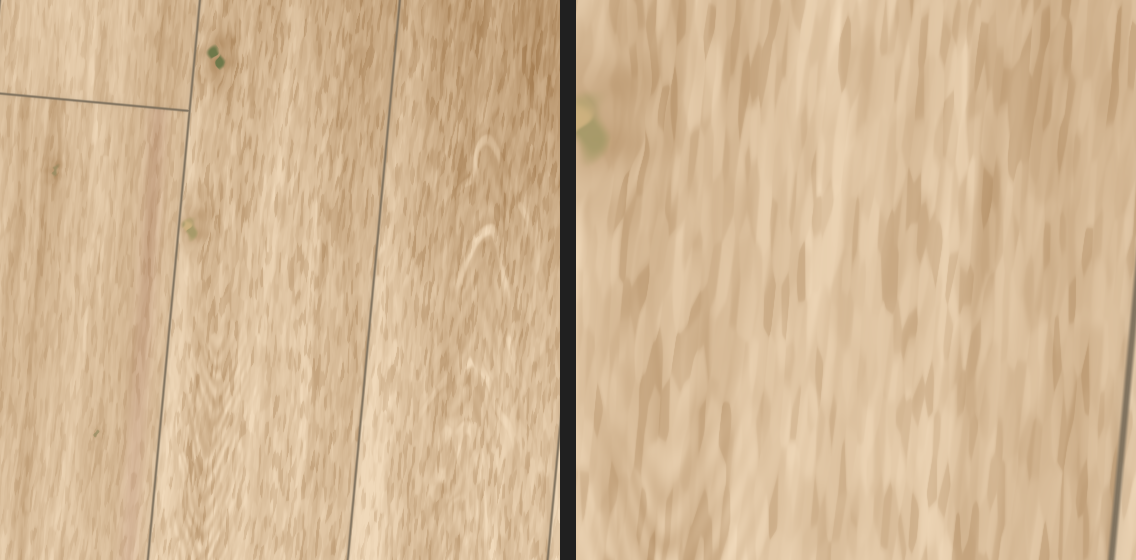
Left, the full canvas; right, a detail of the centre.
Write a Shadertoy shader that draws this texture.

```glsl
vec2 hash2(vec2 c) {
    return fract(sin(vec2(dot(c, vec2(127.1, 311.7)), dot(c, vec2(269.5, 183.3)))) * 43758.55);
}

// Cellular noise with blended cells, 0 to 1
float cells(vec2 p, float sharpness) {
    vec2 base = floor(p);
    float sum = 0.0, total = 0.0;
    for (int j = -1; j <= 1; j++)
    for (int i = -1; i <= 1; i++) {
        vec2 c = base + vec2(i, j);
        vec2 d = c + hash2(c) - p;
        float w = exp(-sharpness * dot(d, d));
        sum += w * hash2(c + 31.7).x;
        total += w;
    }
    return sum / total;
}

float band(float x, float centre, float width) {
    float d = (x - centre) / width;
    return exp(-d * d);
}

// Nested arches along rounded contours
float arches(vec2 p, float steepness, float rate) {
    float contour = p.y - steepness * sqrt(p.x * p.x + 0.0002);
    return sin(rate * contour + 1.3 * sin(p.y * 17.0));
}

void mainImage(out vec4 fragColor, in vec2 fragCoord) {
    vec2 uv = fragCoord / iResolution.xy;
    float px = 1.0 / min(iResolution.x, iResolution.y);

    // Slanted board grid: s runs across the boards, v along them
    float s = uv.x - 0.093 * uv.y - 0.264;
    float v = uv.y + 0.092 * uv.x;
    float id = floor(s / 0.357);
    float across = s - id * 0.357;
    float along = v - 0.833 - 0.45 * (id + 1.0);
    float row = floor(along / 1.8);
    float seed = id * 7.3 + row * 3.1;
    float leftBoard = step(id, -0.5);
    float middleBoard = step(abs(id), 0.5);
    float rightBoard = step(0.5, id);

    // Knots: position and size; the grain bends around each
    vec3 knots[4] = vec3[4](vec3(0.386, 0.897, 0.016), vec3(0.341, 0.595, 0.015),
                            vec3(0.098, 0.697, 0.008), vec3(0.172, 0.226, 0.005));
    float halo = 0.0, core = 0.0, pale = 0.0, bend = 0.0;
    for (int i = 0; i < 4; i++) {
        vec2 d = uv - knots[i].xy;
        d.x -= 0.093 * d.y;
        float r = knots[i].z;
        d += r * 0.35 * sin(d.yx / r * 2.3 + float(i));
        float same = step(abs(floor((knots[i].x - 0.093 * knots[i].y - 0.264) / 0.357) - id), 0.5);
        vec2 q = d * vec2(1.0, 0.6) / r;
        float near = same * exp(-dot(q, q) / 3.5);
        halo += near * min(r / 0.012, 1.0);
        bend += near * d.x * 0.6;
        float spot = same * smoothstep(1.0, 0.4, length(q));
        core += spot * (i == 0 ? 1.0 : 0.4);
        pale += spot * (i == 1 ? 1.0 : 0.0);
    }

    // Straight grain, from broad streaks to short pores
    float sway = 0.003 * sin(v * 7.0 + seed) + 0.001 * sin(v * 23.0 + across * 40.0);
    vec2 g = vec2(across + sway - bend, v) + vec2(seed, seed * 1.7);
    float tone = 0.67 + 0.05 * (hash2(vec2(id, row)).x - 0.5);
    tone += 0.34 * (cells(g * vec2(17.0, 0.9), 5.0) - 0.5);
    tone += 0.22 * (cells(g * vec2(75.0, 2.5), 6.0) - 0.5);
    float pores = cells(g * vec2(120.0, 24.0), 9.0);
    float fine = cells(g * vec2(215.0, 34.0), 10.0);
    tone += (pores - 0.5) * mix(0.25, 0.14, leftBoard);
    tone += (fine - 0.5) * mix(0.28, 0.20, leftBoard);
    tone -= 0.16 * smoothstep(0.35, 0.1, fine) * (1.0 - 0.5 * leftBoard);
    tone += leftBoard * 0.2 * (cells(g * vec2(150.0, 5.0), 8.0) - 0.5);

    // Narrow arches pointing down the middle board
    float wobble = 0.025 * (cells(g * vec2(25.0, 12.0), 5.0) - 0.5);
    float narrow = arches(vec2(across - 0.091 + wobble * 0.4, v + wobble), 3.4, 165.0);
    float narrowMask = middleBoard * band(across, 0.091, 0.05) * smoothstep(0.55, 0.3, v);
    tone += narrowMask * (0.17 * narrow * mix(0.4, 1.3, pores) - 0.09);

    // Wide pale arches pointing up the right board
    vec2 peak = vec2(across - 0.189 + wobble * 0.9, -v + wobble * 2.5);
    float wide = arches(peak, 2.8, 34.0);
    float wideMask = rightBoard * band(across, 0.195, 0.07) * smoothstep(0.92, 0.78, v);
    float broken = smoothstep(0.3, 0.6, cells(g * vec2(50.0, 13.0), 6.0));
    tone += wideMask * (0.42 * broken * smoothstep(0.75, 1.0, wide) - 0.13);
    tone += wideMask * 0.07 * arches(peak, 2.8, 130.0);

    // Long bands of colour and light falling off to the upper right
    float upper = step(-0.5, row);
    float pink = leftBoard * (1.0 - upper) * band(across, 0.322 - 0.025 * v, 0.018);
    tone -= leftBoard * 0.24 * mix(band(across, 0.125, 0.016), band(across, 0.28, 0.035), upper);
    tone -= 0.14 * pink * mix(0.4, 1.4, pores) + 0.6 * halo;
    tone += 0.14 * rightBoard * band(across, 0.03, 0.05) * smoothstep(0.7, 0.3, v);
    tone += 0.10 * smoothstep(0.6, 0.0, uv.y);
    tone -= 0.50 * smoothstep(1.15, 2.0, uv.x + uv.y);

    vec3 wood = vec3(0.715, 0.575, 0.415) + clamp(tone, -0.5, 1.1) * vec3(0.205, 0.25, 0.285);
    wood += pink * vec3(0.0, -0.010, 0.012);
    wood = mix(wood, vec3(0.82, 0.71, 0.50), pale * 0.8);
    wood = mix(wood, vec3(0.43, 0.47, 0.29), core * smoothstep(0.3, 0.6, pores));

    // Seams between boards and end joints
    float side = min(across, 0.357 - across);
    float end = mod(along, 1.8);
    float gap = min(side, min(end, 1.8 - end));
    wood *= 1.0 - 0.06 * exp(-gap / 0.004);
    float soft = 0.0011 + px * 0.5;
    float seam = 1.0 - smoothstep(0.0019 - soft, 0.0019 + soft, gap);
    fragColor = vec4(mix(wood, vec3(0.48, 0.43, 0.355), seam * 0.92), 1.0);
}
```
